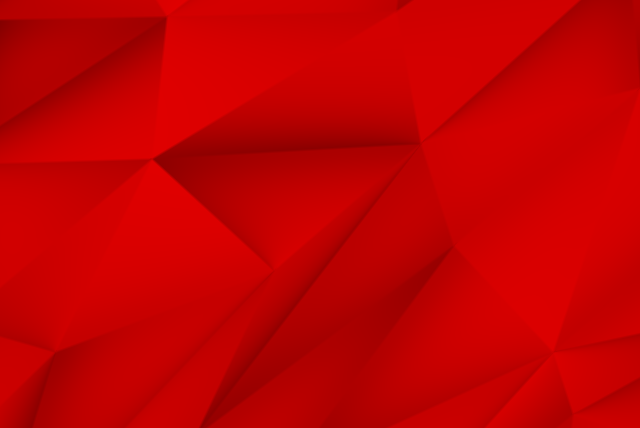
This background is drawn by a WebGL 2 fragment shader. Its source:

```glsl
#version 300 es
precision highp float;

uniform vec2 u_resolution;
out vec4 fragColor;

#define LONG_AXIS vec2(0.53, 0.37)
#define CROSS_AXIS vec2(-0.05, 0.29)
#define JITTER 0.54
#define BASE_RED 0.842
#define TONE_SPREAD 0.05
#define FAN_DEPTH 0.19
#define FAN_WIDTH 0.40
#define VALLEY_DEPTH 0.145
#define VALLEY_WIDTH 0.052
#define DARKEST_RED 0.52
#define EDGE_SOFTNESS 0.006
#define SEED vec2(4.0, 9.0)

float hash(vec2 id) {
    vec2 q = fract((id + SEED) * vec2(0.1031, 0.1137) + 0.37);
    q += dot(q, q.yx + 19.19);
    return fract((q.x + q.y) * q.x * 7.31);
}

float cross2(vec2 a, vec2 b) {
    return a.x * b.y - a.y * b.x;
}

// Jittered corner of the skewed lattice
vec2 corner(vec2 id) {
    vec2 offset = vec2(hash(id + 31.7), hash(id + 73.3)) - 0.5;
    return mat2(LONG_AXIS, CROSS_AXIS) * (id + JITTER * offset);
}

float cornerTone(vec2 id) {
    float swell = sin(id.x * 1.3 + 0.6) + sin(id.y * 1.7 - id.x * 0.8);
    return BASE_RED + TONE_SPREAD * (hash(id + 11.9) - 0.5) + 0.012 * swell;
}

// Crease strength, shared by both faces at an edge
float valley(vec2 idA, vec2 idB) {
    return smoothstep(0.35, 0.95, hash(idA + idB + 151.3));
}

// Returns the tone weighted by coverage, and the coverage
vec2 face(vec2 p, vec2 idA, vec2 idB, vec2 idC, float pixel) {
    vec2 a = corner(idA), b = corner(idB), c = corner(idC);
    float area = cross2(b - a, c - a);
    vec3 bary = vec3(cross2(c - b, p - b), cross2(a - c, p - c),
                     cross2(b - a, p - a)) / area;
    vec3 edgeLength = vec3(length(c - b), length(a - c), length(b - a));
    vec3 edgeDist = bary * abs(area) / edgeLength;
    float nearest = min(edgeDist.x, min(edgeDist.y, edgeDist.z));
    float coverage = clamp(nearest / pixel + 0.5, 0.0, 1.0);
    if (coverage <= 0.0) return vec2(0.0);

    bary = clamp(bary, 0.0, 1.0);
    vec3 tones = vec3(cornerTone(idA), cornerTone(idB), cornerTone(idC));
    float tone = dot(bary, tones) / (bary.x + bary.y + bary.z);

    // Soft shadow with a rounded core along the valley creases
    vec3 creases = vec3(valley(idB, idC), valley(idC, idA), valley(idA, idB));
    vec3 reach = max(edgeDist, 0.0) / VALLEY_WIDTH;
    vec3 falloff = exp(1.0 - sqrt(1.0 + reach * reach));
    float shade = VALLEY_DEPTH * dot(creases, falloff);

    // Shadow fanning out from one corner
    vec2 faceId = idA + idB + idC;
    float pick = hash(faceId + 211.1);
    vec3 turned = pick < 0.33 ? bary : (pick < 0.67 ? bary.yzx : bary.zxy);
    float angle = turned.x / (turned.x + turned.y + 0.0001);
    float strength = smoothstep(0.1, 0.9, hash(faceId + 307.7));
    shade += FAN_DEPTH * strength * exp(-angle / FAN_WIDTH);

    return vec2(max(tone - shade, DARKEST_RED), 1.0) * coverage;
}

void main() {
    vec2 p = gl_FragCoord.xy / u_resolution.y;
    float pixel = max(1.0 / u_resolution.y, EDGE_SOFTNESS);
    vec2 home = floor(inverse(mat2(LONG_AXIS, CROSS_AXIS)) * p);

    // Each lattice cell is split into two faces along a random diagonal
    vec2 total = vec2(0.0);
    for (int y = -1; y <= 1; y++) {
        for (int x = -1; x <= 1; x++) {
            vec2 id = home + vec2(x, y);
            vec2 right = id + vec2(1.0, 0.0);
            vec2 top = id + vec2(0.0, 1.0);
            vec2 far = id + vec2(1.0, 1.0);
            if (hash(id + 401.9) < 0.5) {
                total += face(p, id, right, far, pixel);
                total += face(p, id, far, top, pixel);
            } else {
                total += face(p, id, right, top, pixel);
                total += face(p, right, far, top, pixel);
            }
        }
    }

    float red = total.x / max(total.y, 0.0001);
    fragColor = vec4(red, 0.0, 0.0, 1.0);
}
```
